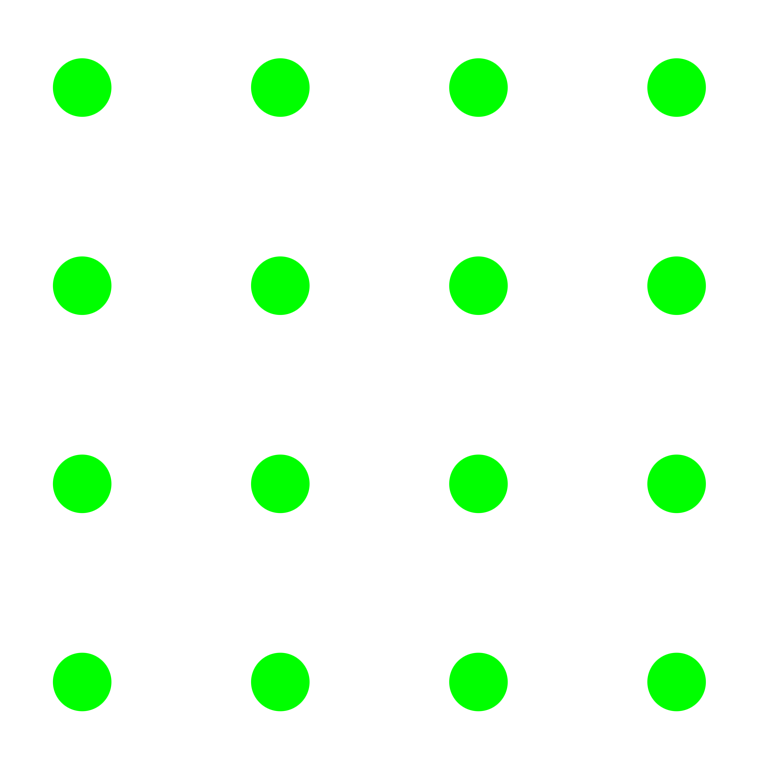
Write a WebGL 2 fragment shader that draws this pattern.

```glsl
#version 300 es
precision highp float;

uniform vec2 u_resolution;
out vec4 fragColor;

// Lengths are fractions of the canvas
const vec2 FIRST_DOT = vec2(0.1070, 0.1120);
const float DOT_SPACING = 0.2580;
const float DOT_RADIUS = 0.0381;
const float EDGE_PIXELS = 0.75;
const vec3 PAPER_WHITE = vec3(1.0);
const vec3 DOT_GREEN = vec3(0.0, 1.0, 0.0);

// Signed distance to the nearest dot of the square lattice
float dotLattice(vec2 p) {
    vec2 cell = fract((p - FIRST_DOT) / DOT_SPACING + 0.5) - 0.5;
    return length(cell * DOT_SPACING) - DOT_RADIUS;
}

void main() {
    vec2 p = gl_FragCoord.xy / u_resolution;
    float edge = EDGE_PIXELS / min(u_resolution.x, u_resolution.y);

    // Smooth dot coverage over the paper
    float coverage = 1.0 - smoothstep(-edge, edge, dotLattice(p));
    fragColor = vec4(mix(PAPER_WHITE, DOT_GREEN, coverage), 1.0);
}
```
